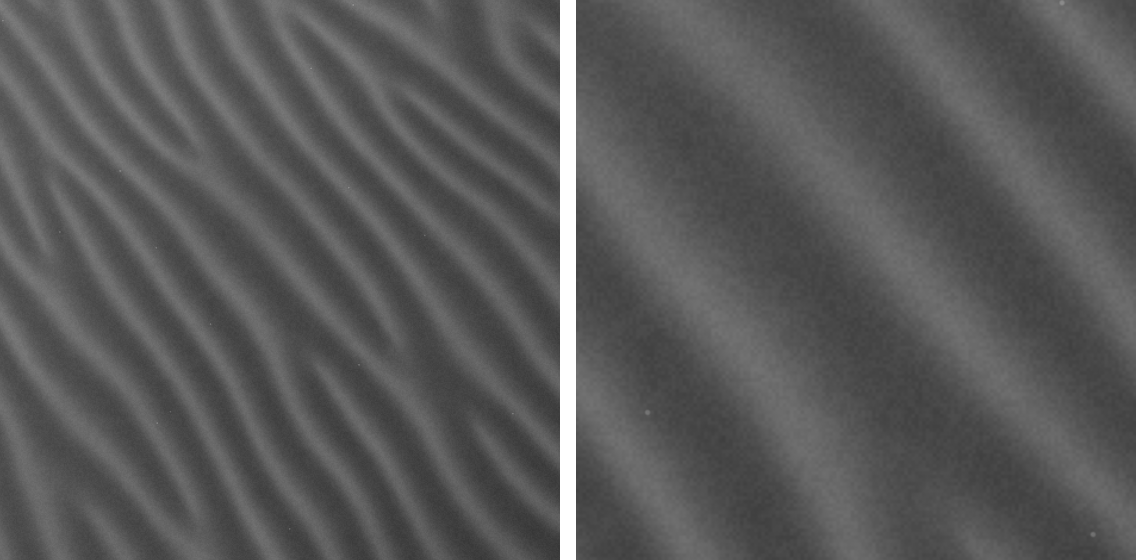
Left, the full canvas; right, a detail of the centre.
Reproduce this texture procedurally as a WebGL 2 fragment shader.

```glsl
#version 300 es
precision highp float;
// Grey wind-blown sand ripples: soft slanted ridges that wander, fork and end.

#define RIPPLES 11.5        // ridges per canvas width
#define SLANT 0.64          // angle of the ridge normal, radians
#define FAN -0.32           // turning and widening of ridges over the canvas
#define WANDER 0.052        // sideways drift of the ridges
#define FORK_CELLS 3.4      // fork cells per canvas width
#define FORK_BLUR 0.014     // radius of the soft spot at a fork
#define SKEW 0.2            // steepness of the lower left flank
#define TROUGH 0.279        // grey of the troughs
#define RIDGE 0.148         // extra grey on the crests
#define SLOPE_LIGHT 0.085   // brightening toward the upper left
#define GRAIN 0.034         // strength of the sand grain

uniform vec2 u_resolution;
out vec4 fragColor;

// Integer hash of a cell, giving two values from 0 to 1.
vec2 hash2(vec2 cell) {
    uvec2 v = uvec2(ivec2(cell)) * 1664525u + 1013904223u;
    v.x += v.y * 1664525u;
    v.y += v.x * 1664525u;
    v ^= v >> 16u;
    v.x += v.y * 1664525u;
    v.y += v.x * 1664525u;
    v ^= v >> 16u;
    return vec2(v & 65535u) / 65535.0;
}

float valueNoise(vec2 p) {
    vec2 cell = floor(p), f = p - cell;
    f = f * f * f * (f * (f * 6.0 - 15.0) + 10.0);
    float low = mix(hash2(cell).x, hash2(cell + vec2(1, 0)).x, f.x);
    float high = mix(hash2(cell + vec2(0, 1)).x, hash2(cell + vec2(1, 1)).x, f.x);
    return mix(low, high, f.y);
}

// Phase winding around scattered forks (x) and ridge contrast near them (y).
vec2 forks(vec2 p, mat2 toRipple) {
    float winding = 0.0, contrast = 1.0;
    for (int j = -1; j <= 4; j++) {
        for (int i = -1; i <= 4; i++) {
            vec2 cell = vec2(i, j);
            vec2 centre = (cell + 0.12 + 0.76 * hash2(cell + 37.0)) / FORK_CELLS;
            vec2 d = toRipple * (p - centre);
            d.y *= 0.65;
            float turn = ((i + j) & 1) == 0 ? 1.0 : -1.0;
            winding += turn * atan(d.x, d.y + 1e-6);
            float r2 = dot(d, d);
            contrast *= r2 / (r2 + FORK_BLUR * FORK_BLUR);
        }
    }
    return vec2(winding, contrast);
}

// Ridge height from 0 in the trough to 1 on the crest.
float ripples(vec2 p) {
    float c = cos(SLANT), s = sin(SLANT);
    mat2 toRipple = mat2(c, s, s, -c);
    vec2 q = toRipple * (p - 0.5);      // x across the ridges, y along them
    float across = q.x + FAN * q.x * q.y;
    across += WANDER * (valueNoise(p * 3.6 + 11.0) - 0.5);
    across += 0.22 * WANDER * (valueNoise(p * 8.0 + 53.0) - 0.5);

    vec2 fork = forks(p, toRipple);
    float phase = 6.2832 * RIPPLES * across + fork.x;
    float wave = 0.5 + 0.5 * cos(phase + SKEW * cos(phase));
    float crest = mix(pow(wave, 1.25), pow(wave, 4.0), 0.2);
    return mix(0.42, crest, fork.y);
}

// Fine grain over faint mottling, centred on zero.
float sandGrain(vec2 p) {
    float fine = valueNoise(p * 470.0) - 0.5;
    float coarse = valueNoise(p * 190.0 + 71.0) - 0.5;
    float mottle = valueNoise(p * 48.0 + 19.0) - 0.5;
    return fine + 0.45 * coarse + 0.35 * mottle;
}

// Rare pale flecks.
float flecks(vec2 p) {
    vec2 g = p * 44.0, cell = floor(g);
    vec2 offset = 0.2 + 0.6 * hash2(cell + 211.0);
    float present = step(0.992, hash2(cell + 503.0).y);
    return present * (1.0 - smoothstep(0.03, 0.1, length(g - cell - offset)));
}

void main() {
    vec2 p = gl_FragCoord.xy / min(u_resolution.x, u_resolution.y);

    // Broad light across the slope
    float light = SLOPE_LIGHT * dot(p - 0.5, vec2(-0.72, 0.69));
    light += 0.022 * (valueNoise(p * 2.3 + 7.0) - 0.5);

    // Ridges of slightly uneven strength
    float strength = RIDGE * (0.85 + 0.3 * valueNoise(p * 4.5 + 29.0));
    float grey = TROUGH + light + strength * ripples(p);

    grey += GRAIN * sandGrain(p) + 0.13 * flecks(p);
    fragColor = vec4(vec3(grey), 1.0);
}
```
